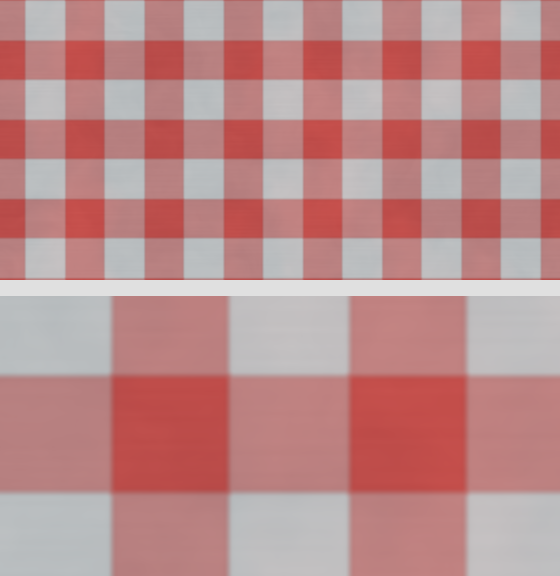
Top, the full canvas; bottom, a detail of the centre.
A Shadertoy shader for this pattern:

```glsl
// Red and pale grey gingham cloth with soft stripe edges and faint cloudy wear.

const float PERIOD = 0.283;                    // one check, in canvas heights
const float HALF_STRIPE = 0.0693;
const float CORNER = 0.008;
const vec2 STRIPE_CENTER = vec2(0.3034, 0.7852);

const vec3 PALE = vec3(0.723, 0.740, 0.748);
const vec3 PINK = vec3(0.716, 0.500, 0.500);
const vec3 RED = vec3(0.730, 0.300, 0.290);

float hash(vec2 p) {
    vec3 q = fract(p.xyx * 0.1031);
    q += dot(q, q.yzx + 33.33);
    return fract((q.x + q.y) * q.z);
}

float valueNoise(vec2 p) {
    vec2 cell = floor(p);
    vec2 f = fract(p);
    f = f * f * (3.0 - 2.0 * f);
    float low = mix(hash(cell), hash(cell + vec2(1, 0)), f.x);
    float high = mix(hash(cell + vec2(0, 1)), hash(cell + vec2(1, 1)), f.x);
    return mix(low, high, f.y);
}

float fbm(vec2 p) {
    float sum = 0.0;
    float amplitude = 0.5;
    for (int i = 0; i < 4; i++) {
        sum += amplitude * valueNoise(p);
        p = mat2(1.6, 1.2, -1.2, 1.6) * p + 7.3;
        amplitude *= 0.5;
    }
    return sum;
}

// Signed distances to the nearest vertical (x) and horizontal (y) stripe
vec2 stripeDistance(vec2 p, vec2 center, float period, float halfWidth) {
    vec2 offset = fract((p - center) / period + 0.5) - 0.5;
    return abs(offset) * period - halfWidth;
}

// Distance into a pale square, rounded where two stripes meet
float squareDistance(vec2 stripes, float radius) {
    vec2 q = radius - stripes;
    return radius - length(max(q, 0.0)) - min(max(q.x, q.y), 0.0);
}

vec3 gingham(vec2 stripes, float blur) {
    vec2 cover = 1.0 - smoothstep(-blur, blur, stripes);
    float dyed = 1.0 - smoothstep(-blur, blur, squareDistance(stripes, CORNER));
    vec3 color = mix(PALE, PINK, dyed);
    color = mix(color, RED, cover.x * cover.y);

    // Slightly darker thread along each stripe border
    vec2 border = exp(-pow(stripes / 0.005, vec2(2.0)));
    return color * (1.0 - 0.035 * max(border.x, border.y));
}

// Warm faded clouds, small smudges and fine horizontal threads
vec3 wear(vec3 color, vec2 p) {
    float cloud = smoothstep(0.42, 0.72, fbm(p * vec2(3.6, 2.6) + 4.0));
    float smudge = fbm(p * 13.0 + 2.5 * fbm(p * 6.0)) - 0.47;
    float thread = valueNoise(p * vec2(7.0, 150.0)) - 0.5;
    color += cloud * vec3(0.038, 0.008, 0.004);
    color += smudge * vec3(0.035, 0.030, 0.025);
    return color + 0.009 * thread;
}

void mainImage(out vec4 fragColor, in vec2 fragCoord) {
    vec2 p = fragCoord / iResolution.y;
    float blur = max(0.0055, 1.0 / iResolution.y);
    vec2 stripes = stripeDistance(p, STRIPE_CENTER, PERIOD, HALF_STRIPE);
    vec3 color = wear(gingham(stripes, blur), p);
    fragColor = vec4(clamp(color, 0.0, 1.0), 1.0);
}
```
